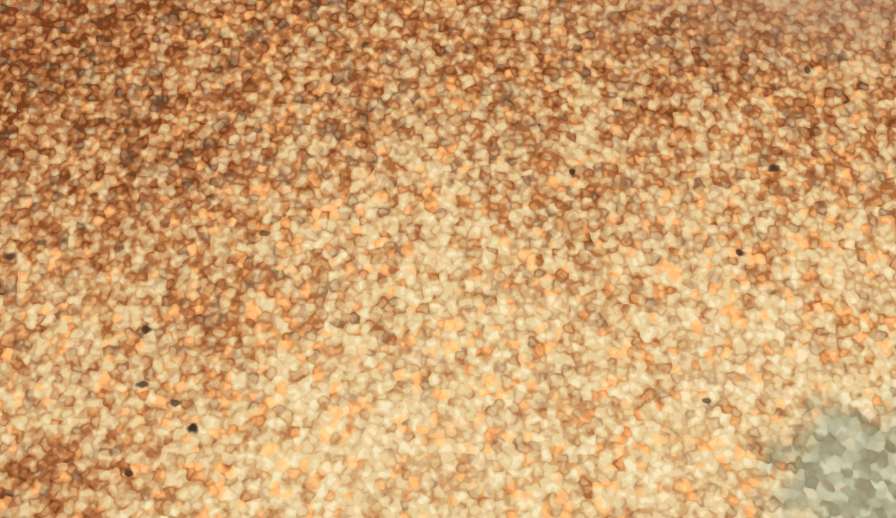
A Shadertoy shader for this texture:

```glsl
vec2 hash2(vec2 p) {
    vec3 q = fract(p.xyx * vec3(0.1031, 0.1030, 0.0973));
    q += dot(q, q.yzx + 33.33);
    return fract((q.xx + q.yz) * q.zy);
}

float gradientAt(vec2 corner, vec2 offset) {
    float angle = 6.2832 * hash2(corner + 71.0).x;
    return dot(vec2(cos(angle), sin(angle)), offset);
}

float gradientNoise(vec2 p) {
    vec2 i = floor(p), f = fract(p);
    vec2 u = f * f * f * (f * (f * 6.0 - 15.0) + 10.0);
    vec2 e = vec2(1.0, 0.0);
    float low = mix(gradientAt(i, f), gradientAt(i + e.xy, f - e.xy), u.x);
    float high = mix(gradientAt(i + e.yx, f - e.yx), gradientAt(i + e.xx, f - e.xx), u.x);
    return mix(low, high, u.y);
}

float fbm(vec2 p, int octaves) {
    float sum = 0.0, amplitude = 1.0;
    for (int i = 0; i < octaves; i++) {
        sum += amplitude * gradientNoise(p);
        p = p * 2.03 + 17.3;
        amplitude *= 0.5;
    }
    return sum;
}

// Soft cellular grains: x = brightness, y = tint, z = body (low in crevices)
vec3 grains(vec2 p, float firmness) {
    vec2 cell = floor(p);
    vec3 sum = vec3(0.0);
    for (int y = -1; y <= 1; y++) {
        for (int x = -1; x <= 1; x++) {
            vec2 id = cell + vec2(x, y);
            vec2 d = p - id - 0.1 - 0.8 * hash2(id);
            float weight = exp(-firmness * dot(d, d));
            sum += weight * vec3(hash2(id + 143.0), 1.0);
        }
    }
    return vec3(sum.xy / max(sum.z, 0.0001), smoothstep(0.08, 0.75, sum.z));
}

float patchMask(vec2 p, vec2 center, vec2 radius) {
    vec2 d = (p - center) / radius;
    return exp(-dot(d, d));
}

vec3 sandRamp(float tone) {
    vec3 umber = vec3(0.48, 0.25, 0.12);
    vec3 clay = vec3(0.70, 0.44, 0.26);
    vec3 sand = vec3(0.83, 0.65, 0.44);
    vec3 cream = vec3(0.92, 0.81, 0.60);
    vec3 highlight = vec3(0.97, 0.91, 0.75);
    vec3 color = mix(umber, clay, smoothstep(-0.05, 0.30, tone));
    color = mix(color, sand, smoothstep(0.25, 0.55, tone));
    color = mix(color, cream, smoothstep(0.50, 0.82, tone));
    return mix(color, highlight, smoothstep(0.82, 1.10, tone));
}

// Broad light and dark areas of the ground
float groundTone(vec2 p, float aspect) {
    float tone = mix(0.76, 0.41, smoothstep(0.25, 1.0, p.y));
    tone -= 0.17 * smoothstep(0.45, 0.0, p.x / aspect) * smoothstep(0.12, 0.40, p.y);
    tone -= 0.32 * patchMask(p, vec2(0.04, 0.06), vec2(0.24, 0.13));
    tone -= 0.13 * patchMask(p, vec2(0.36, 0.38), vec2(0.16, 0.14));
    return tone + 0.12 * fbm(p * 4.0, 3);
}

// Scattered dark pebbles
float pebbles(vec2 p, float aspect) {
    float mask = 0.0;
    for (int i = 0; i < 14; i++) {
        vec2 seed = vec2(float(i) * 7.0 + 3.0, 29.0);
        vec2 center = hash2(seed) * vec2(aspect, 1.0);
        vec2 shape = hash2(seed + 51.0);
        vec2 d = (p - center) / vec2(mix(0.006, 0.014, shape.x), mix(0.005, 0.009, shape.y));
        float edge = length(d) + 0.5 * gradientNoise(p * 90.0);
        mask = max(mask, (0.45 + 0.5 * shape.y) * smoothstep(1.3, 0.5, edge));
    }
    return mask;
}

void mainImage(out vec4 fragColor, in vec2 fragCoord) {
    float aspect = iResolution.x / iResolution.y;
    vec2 p = fragCoord / iResolution.y;

    // Grains shrink with distance and have slightly ragged outlines
    vec2 ground = vec2((p.x - 0.5 * aspect) * (1.0 + 0.25 * p.y), p.y + 0.2 * p.y * p.y);
    vec2 ragged = vec2(gradientNoise(p * 60.0), gradientNoise(p * 60.0 + 40.0));
    vec3 grain = grains(ground * 54.0 + 0.5 * ragged + 200.0, 8.0);

    float tone = groundTone(p, aspect);
    tone += 0.56 * (grain.x - 0.5) + 0.22 * (grain.z - 0.6);
    tone += 0.20 * fbm(ground * 38.0, 2) + 0.10 * gradientNoise(p * 125.0);
    vec3 color = sandRamp(tone);

    // Rusty and greyish grains
    float lightness = dot(color, vec3(0.3, 0.59, 0.11));
    vec3 rust = lightness * vec3(1.36, 0.87, 0.48);
    vec3 grey = lightness * vec3(1.14, 0.98, 0.76);
    color = mix(color, rust, 0.65 * smoothstep(0.68, 0.92, grain.y));
    color = mix(color, grey, 0.55 * smoothstep(0.38, 0.12, grain.y));

    // Hazy far corner and cool damp near corner
    float haze = smoothstep(0.82, 1.02, p.y) * smoothstep(0.5, 1.0, p.x / aspect);
    color = mix(color, vec3(0.70, 0.56, 0.46), 0.50 * haze);
    float damp = patchMask(p, vec2(aspect - 0.06, 0.07), vec2(0.20, 0.17));
    damp = smoothstep(0.30, 0.75, damp + 0.35 * fbm(p * 13.0, 3));
    vec3 dampColor = vec3(0.66, 0.67, 0.56) + 0.30 * (grain.x - 0.5);
    color = mix(color, dampColor, 0.80 * damp);

    color = mix(color, vec3(0.24, 0.17, 0.13), pebbles(p, aspect));
    fragColor = vec4(clamp(color, 0.0, 1.0), 1.0);
}
```
